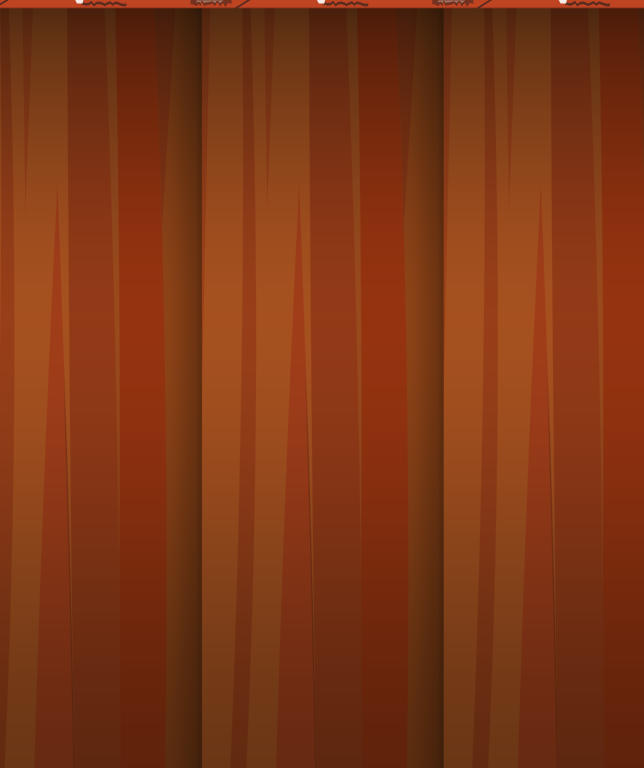
Reproduce this texture procedurally as a Shadertoy shader.

```glsl
#define PLANK_WIDTH 0.3754
#define FIRST_SEAM 0.3127
#define CAP_HEIGHT 0.0108
#define CHIP_ROUGHNESS 0.35
#define LIGHT_WOOD vec3(0.65, 0.315, 0.122)
#define STRIPE_WOOD vec3(0.62, 0.255, 0.100)
#define WEDGE_WOOD vec3(0.63, 0.240, 0.100)
#define DULL_WOOD vec3(0.575, 0.228, 0.090)
#define RED_WOOD vec3(0.585, 0.200, 0.062)
#define SIDE_WOOD vec3(0.555, 0.262, 0.090)
#define CAP_RED vec3(0.75, 0.265, 0.135)
#define CHIP_BROWN vec3(0.36, 0.17, 0.12)

float hash(float n) {
    n = fract(n * 0.1031);
    n *= n + 33.33;
    return fract(n * (n + n));
}

float noise(float x) {
    float i = floor(x), f = fract(x);
    return mix(hash(i), hash(i + 1.0), f * f * (3.0 - 2.0 * f));
}

// Quadratic edge through its top, middle and bottom positions
float edge(float top, float middle, float bottom, float t) {
    return top * (1.0 - t) * (1.0 - 2.0 * t)
         + 4.0 * middle * t * (1.0 - t)
         + bottom * t * (2.0 * t - 1.0);
}

// Smooth coverage of the span from left to right
float span(float x, float left, float right, float aa) {
    return clamp(min(x - left, right - x) / aa + 0.5, 0.0, 1.0);
}

// Plank colour: u runs across one plank, t runs down from the top
vec3 plank(float u, float t, float aa) {
    float wedgeRight = edge(0.371, 0.434, 0.474, t);
    float dullLeft = edge(0.445, 0.455, 0.474, t);
    float redLeft = edge(0.620, 0.650, 0.667, t);
    float redRight = edge(0.804, 0.850, 0.850, t);
    vec3 col = LIGHT_WOOD;

    // Narrow stripes and tapering slivers
    col = mix(col, STRIPE_WOOD, span(u, -1.0, 0.037 - 0.068 * t, aa));
    col = mix(col, STRIPE_WOOD * 0.96,
        span(u, edge(0.169, 0.165, 0.120, t), edge(0.202, 0.226, 0.186, t), aa));
    col = mix(col, STRIPE_WOOD,
        span(u, 0.260 + 0.044 * t, 0.305 - 0.122 * t, aa));

    // Wedge with a fine dark rim
    float wedgeLeft = edge(0.445, 0.366, 0.309, t);
    col = mix(col, WEDGE_WOOD, span(u, wedgeLeft, wedgeRight, aa));
    float rim = span(u, wedgeRight - 0.004, wedgeRight + 0.002, aa);
    col = mix(col, col * 0.82, rim * smoothstep(0.45, 0.6, t));

    // Broad bands and the light sliver between them
    col = mix(col, DULL_WOOD, span(u, dullLeft, 2.0, aa));
    col = mix(col, RED_WOOD, span(u, redLeft, 2.0, aa));
    col = mix(col, LIGHT_WOOD * 0.92,
        span(u, edge(0.598, 0.647, 0.665, t), edge(0.643, 0.662, 0.650, t), aa));

    // Side strip
    col = mix(col, SIDE_WOOD, span(u, redRight, 2.0, aa));
    col = mix(col, DULL_WOOD * 0.92, span(u, redRight, 0.895 - 0.195 * t, aa));

    // Shadow against the next plank
    col *= 1.0 - 0.22 * smoothstep(0.84, 1.0, u) - 0.1 * smoothstep(0.97, 1.0, u);
    return mix(SIDE_WOOD * 0.68, col, clamp(u / aa, 0.0, 1.0));
}

// Worn red cap: h runs from 0 at its top to 1 at its lower edge
vec3 cap(float u, float h, float aa, float aaH) {
    float rough = (noise(u * 90.0) - 0.5) * CHIP_ROUGHNESS;
    vec3 col = CAP_RED * (1.0 - 0.22 * smoothstep(0.75, 1.0, h));
    float wrapped = fract(u + 0.5) - 0.5;
    float splinter = span(u, 0.505, 0.69, aa) * span(h, 0.3 + rough, 0.62 + rough, aaH);
    float patchArea = span(wrapped, -0.045, 0.125, aa)
                    * span(h, -1.0, 0.55 + 1.5 * rough, aaH);
    float crack = span(u + 0.055 * h, 0.19, 0.204, aa);
    col = mix(col, CHIP_BROWN, max(max(splinter, patchArea * 0.75), crack));
    float paleFleck = span(wrapped, -0.02, 0.09, aa) * span(h, 0.05, 0.22 + rough, aaH);
    col = mix(col, vec3(0.72, 0.58, 0.52), paleFleck * 0.7);
    float whiteChip = span(u, 0.478 + 0.018 * h, 0.512 - 0.008 * h, aa)
                    * span(h, -1.0, 0.42, aaH);
    return mix(col, vec3(0.95, 0.92, 0.9), whiteChip);
}

void mainImage(out vec4 fragColor, in vec2 fragCoord) {
    vec2 p = fragCoord / iResolution.xy;
    float t = 1.0 - p.y;
    float u = fract((p.x - FIRST_SEAM) / PLANK_WIDTH);
    float aa = 1.2 / (iResolution.x * PLANK_WIDTH);
    float aaY = 1.0 / iResolution.y;

    // Glow above the middle, fading to brown at both ends
    float light = mix(0.5, 1.0, smoothstep(-0.15, 0.42, t))
                * mix(1.0, 0.64, smoothstep(0.4, 1.05, t))
                * (1.0 - 0.25 * exp(-25.0 * t));
    vec3 col = plank(u, t, aa) * pow(vec3(light), vec3(1.0, 0.9, 0.86));

    // Cap along the top
    vec3 capCol = cap(u, t / CAP_HEIGHT, aa, aaY / CAP_HEIGHT);
    col = mix(col, capCol, clamp((CAP_HEIGHT - t) / aaY + 0.5, 0.0, 1.0));
    fragColor = vec4(col, 1.0);
}
```
